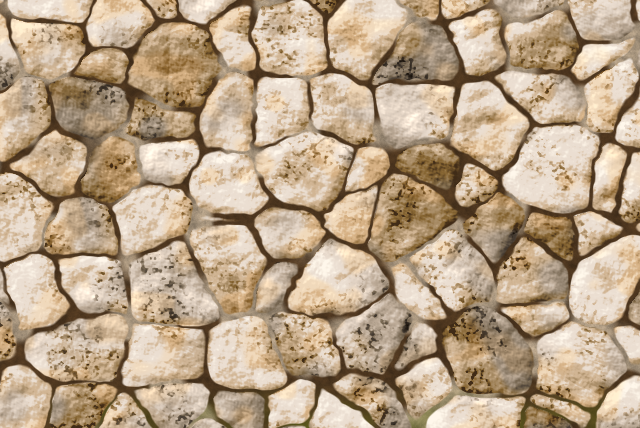
Give the GLSL for this texture, as a Shadertoy shader.

```glsl
float hash(vec2 p) {
    return fract(sin(dot(p, vec2(127.1, 311.7))) * 43758.5453);
}

float noise(vec2 p) {
    vec2 i = floor(p), f = fract(p);
    f = f * f * (3.0 - 2.0 * f);
    return mix(mix(hash(i), hash(i + vec2(1, 0)), f.x),
               mix(hash(i + vec2(0, 1)), hash(i + vec2(1, 1)), f.x), f.y);
}

float fbm(vec2 p) {
    float sum = 0.0, amp = 0.36;
    for (int i = 0; i < 5; i++) {
        sum += amp * noise(p);
        p = mat2(1.6, 1.2, -1.2, 1.6) * p + 7.3;
        amp *= 0.7;
    }
    return sum;
}

// Stone centre and its weight, which sets the stone's size
vec3 site(vec2 cell) {
    vec2 jitter = vec2(hash(cell), hash(cell + 37.2)) - 0.5;
    return vec3(cell + 0.5 + 0.85 * jitter, 0.5 * hash(cell + 71.9));
}

// Weighted Voronoi: x is the rounded distance to the joint, yz the stone's cell
vec3 stoneAt(vec2 p) {
    p += 0.16 * (vec2(noise(p * 2.3), noise(p * 2.3 + 40.0)) - 0.5);
    p += 0.05 * (vec2(noise(p * 9.0), noise(p * 9.0 + 80.0)) - 0.5);
    vec2 base = floor(p), owner = base;
    float best = 1e3;
    for (int y = -2; y <= 2; y++)
    for (int x = -2; x <= 2; x++) {
        vec2 cell = base + vec2(x, y);
        vec3 s = site(cell);
        float power = dot(p - s.xy, p - s.xy) - s.z;
        if (power < best) { best = power; owner = cell; }
    }
    vec2 centre = site(owner).xy;
    float sum = 0.0;
    for (int y = -2; y <= 2; y++)
    for (int x = -2; x <= 2; x++) {
        vec2 cell = base + vec2(x, y);
        if (cell == owner) continue;
        vec3 s = site(cell);
        float power = dot(p - s.xy, p - s.xy) - s.z;
        float d = (power - best) / (2.0 * max(length(s.xy - centre), 0.05));
        sum += exp(-22.0 * d);
    }
    return vec3(-log(sum + 1e-6) / 22.0, owner);
}

// Each stone has its own offset and direction of grain
vec2 grainSpace(vec2 p, vec2 cell) {
    float a = 6.28 * hash(cell + 5.1);
    return mat2(cos(a), sin(a), -sin(a), cos(a)) * (p - cell) + 30.0 * hash(cell + 9.4);
}

float height(vec2 p, vec3 stone) {
    vec2 q = grainSpace(p, stone.yz);
    float bevel = 0.26 * smoothstep(0.0, 0.2, stone.x);
    float facets = 0.5 * abs(noise(q * vec2(1.3, 2.4)) - 0.5);
    return bevel + facets + 0.55 * fbm(q * 2.2);
}

vec3 stoneRamp(float t) {
    vec3 c = mix(vec3(0.25, 0.17, 0.09), vec3(0.53, 0.40, 0.20), smoothstep(-0.05, 0.2, t));
    c = mix(c, vec3(0.66, 0.55, 0.40), smoothstep(0.17, 0.36, t));
    c = mix(c, vec3(0.82, 0.71, 0.58), smoothstep(0.34, 0.54, t));
    c = mix(c, vec3(0.92, 0.87, 0.82), smoothstep(0.54, 0.76, t));
    return mix(c, vec3(1.0, 0.97, 0.92), smoothstep(0.8, 1.1, t));
}

void mainImage(out vec4 fragColor, in vec2 fragCoord) {
    vec2 uv = fragCoord / iResolution.y;
    vec2 p = uv * vec2(6.7, 7.4) + vec2(13.0, 21.0);
    float pixel = 7.4 / iResolution.y;

    vec3 stone = stoneAt(p);
    vec2 q = grainSpace(p, stone.yz);
    float rough = hash(stone.yz + 17.7);

    // Light from the upper left
    vec2 toLight = vec2(-0.022, 0.036);
    float relief = height(p, stone) - height(p + toLight, stoneAt(p + toLight));

    // Weathering, stains and pits
    float tone = 0.7 - 0.3 * smoothstep(0.65, 0.95, hash(stone.yz + 3.3));
    tone += 1.0 * (fbm(q * 1.5 + 11.0) - 0.5);
    tone += 2.2 * clamp(relief, -0.16, 0.12);
    float patchy = smoothstep(0.42, 0.68, noise(q * 2.1 + 50.0)) * (0.3 + 0.7 * rough);
    float pits = smoothstep(0.52, 0.78, noise(q * 15.0) * 0.6 + noise(q * 29.0) * 0.4);
    tone -= patchy * (0.1 + 0.55 * pits);
    tone -= 0.2 * (1.0 - smoothstep(0.02, 0.13, stone.x)) * noise(p * 4.0);

    vec3 colour = stoneRamp(tone);
    float greyness = smoothstep(0.5, 0.72, noise(q * 1.7 + 90.0) * 0.7 + rough * 0.3);
    colour = mix(colour, vec3(0.78, 0.72, 0.66) * (0.42 + 0.85 * tone), 0.7 * greyness);
    colour = mix(colour, colour * vec3(1.04, 0.96, 0.82), 0.6 * smoothstep(0.55, 0.8, noise(q * 2.6 + 70.0)));

    // Shadowed joints with patches of pale mortar
    float gap = 0.012 + 0.04 * noise(p * 2.7 + 15.0);
    float mortar = smoothstep(0.55, 0.75, noise(p * 1.8 + 60.0));
    vec3 joint = mix(vec3(0.30, 0.21, 0.12), vec3(0.64, 0.57, 0.48), mortar);
    joint *= 0.65 + 0.7 * fbm(p * 6.0);
    joint = mix(joint, vec3(0.38, 0.42, 0.10), 0.7 * smoothstep(0.12, 0.0, uv.y) * noise(p * 3.0));
    colour = mix(joint, colour, smoothstep(gap - pixel, gap + pixel, stone.x));

    fragColor = vec4(clamp(colour, 0.0, 1.0), 1.0);
}
```
